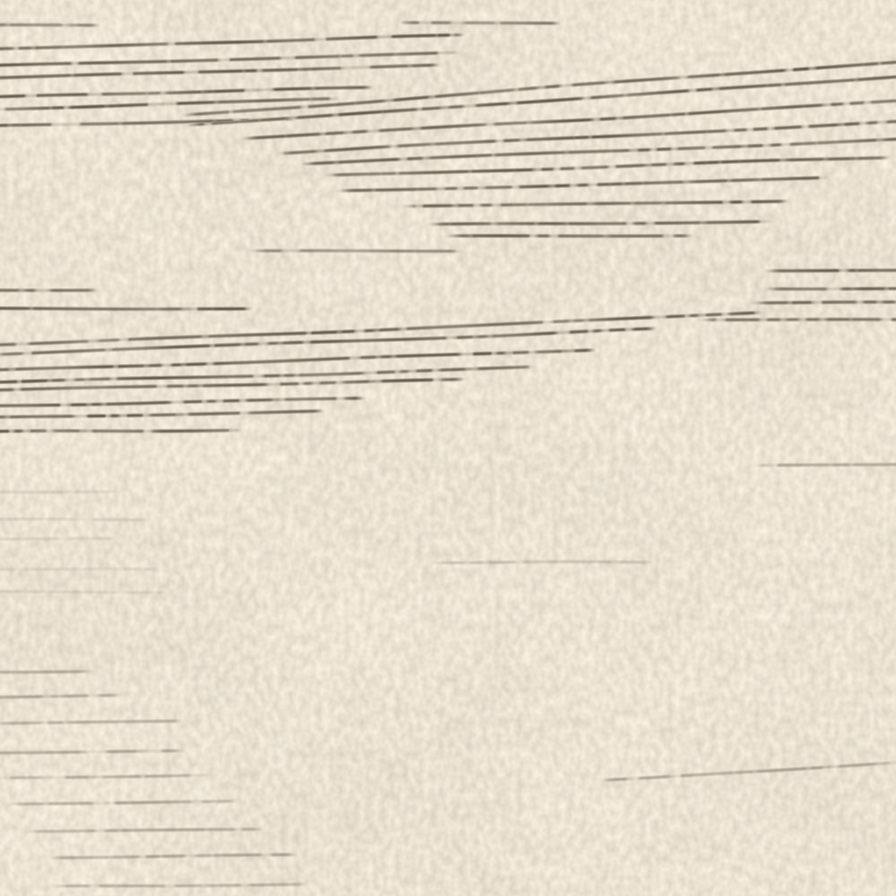
Write a WebGL 1 fragment shader that draws this texture.

```glsl
precision highp float;
// Pale laid paper with bands of thin, nearly level ink strokes.
// Each band blends its rows, stroke ends and slopes from top to bottom;
// gradient noise gives the paper grain, the line wobble and the worn ink.

uniform vec2 u_resolution;

#define PAPER_COLOR vec3(0.920, 0.886, 0.824)
#define INK_COLOR vec3(0.400, 0.360, 0.310)
#define LINE_WIDTH 0.0034
#define ROW_JITTER 0.0035
#define END_JITTER 0.06
#define WOBBLE 0.0022
#define GRAIN_SCALE vec2(125.0, 85.0)
#define GRAIN_CONTRAST 0.075
#define FIBRE_CONTRAST 0.035
#define CLOUD_CONTRAST 0.018
#define MAX_ROWS 10

float hash(vec2 p) {
  vec3 q = fract(vec3(p.xyx) * 0.1031);
  q += dot(q, q.yzx + 33.33);
  return fract((q.x + q.y) * q.z);
}

float cornerSlope(vec2 cell, vec2 offset) {
  float angle = 6.2832 * hash(cell);
  return dot(vec2(cos(angle), sin(angle)), offset);
}

// Gradient noise, roughly -0.7 to 0.7
float noise(vec2 p) {
  vec2 cell = floor(p);
  vec2 f = fract(p);
  vec2 s = f * f * f * (f * (f * 6.0 - 15.0) + 10.0);
  vec2 e = vec2(1.0, 0.0);
  float low = mix(cornerSlope(cell, f), cornerSlope(cell + e.xy, f - e.xy), s.x);
  float high = mix(cornerSlope(cell + e.yx, f - e.yx), cornerSlope(cell + e.xx, f - e.xx), s.x);
  return mix(low, high, s.y);
}

// Ink of one band. rows: heights at the left edge, top then bottom.
// lefts, rights, slopes: values for the top and the bottom stroke.
float strokeBand(vec2 p, float seed, float count, vec2 rows, vec2 lefts, vec2 rights, vec2 slopes) {
  float reach = max(LINE_WIDTH, 1.2 / min(u_resolution.x, u_resolution.y));
  float ink = 0.0;
  for (int i = 0; i < MAX_ROWS; i++) {
    float row = float(i);
    if (row >= count) break;
    float t = row / max(count - 1.0, 1.0);
    vec2 id = vec2(row * 7.0 + 3.0, seed * 13.0 + 5.0);

    // Centre line
    float y = mix(rows.x, rows.y, t) + mix(slopes.x, slopes.y, t) * p.x;
    y += ROW_JITTER * (2.0 * hash(id) - 1.0);
    y += WOBBLE * noise(vec2(p.x * 4.0, 0.37) + id);
    float d = abs(p.y - y);
    if (d > reach) continue;

    // Tapered ends
    float left = mix(lefts.x, lefts.y, t) + END_JITTER * (hash(id + 1.7) - 0.5);
    float right = mix(rights.x, rights.y, t) + END_JITTER * (hash(id + 4.1) - 0.5);
    float span = smoothstep(left, left + 0.025, p.x) * (1.0 - smoothstep(right - 0.015, right, p.x));

    // Uneven pressure and small worn gaps
    float pressure = 0.86 + 0.35 * noise(vec2(p.x * 14.0, 0.61) + id);
    float wear = 0.25 + 0.75 * smoothstep(-0.50, -0.12, noise(vec2(p.x * 65.0, 0.43) + id));
    float stroke = (1.0 - smoothstep(0.0, reach, d)) * span * pressure * wear;
    ink = max(ink, stroke);
  }
  return ink;
}

float drawing(vec2 p) {
  // Dense upper and middle bands
  float ink = strokeBand(p, 1.0, 6.0, vec2(0.945, 0.860), vec2(-0.10), vec2(0.55, 0.36), vec2(0.030, 0.025));
  ink = max(ink, strokeBand(p, 2.0, 10.0, vec2(0.858, 0.733), vec2(0.20, 0.48), vec2(1.20, 0.80), vec2(0.075, 0.0)));
  ink = max(ink, strokeBand(p, 3.0, 8.0, vec2(0.616, 0.520), vec2(-0.10), vec2(0.84, 0.26), vec2(0.042, 0.010)));
  ink = max(ink, strokeBand(p, 4.0, 4.0, vec2(0.700, 0.644), vec2(0.85, 0.79), vec2(1.10), vec2(0.0)));

  // Short loose strokes
  ink = max(ink, strokeBand(p, 5.0, 2.0, vec2(0.677, 0.656), vec2(-0.10), vec2(0.13, 0.27), vec2(0.0)));
  ink = max(ink, 0.75 * strokeBand(p, 6.0, 2.0, vec2(0.971, 0.974), vec2(-0.10, 0.44), vec2(0.12, 0.64), vec2(0.0)));
  ink = max(ink, 0.75 * strokeBand(p, 7.0, 1.0, vec2(0.718), vec2(0.26), vec2(0.50), vec2(0.0)));

  // Faint strokes on the open paper
  ink = max(ink, 0.45 * strokeBand(p, 8.0, 9.0, vec2(0.250, 0.012), vec2(-0.10, 0.04), vec2(0.13, 0.35), vec2(0.010)));
  ink = max(ink, 0.50 * strokeBand(p, 9.0, 2.0, vec2(0.470, 0.092), vec2(0.82, 0.64), vec2(1.10), vec2(0.015, 0.060)));
  ink = max(ink, 0.28 * strokeBand(p, 10.0, 1.0, vec2(0.372), vec2(0.50), vec2(0.71), vec2(0.0)));
  return max(ink, 0.15 * strokeBand(p, 11.0, 5.0, vec2(0.450, 0.340), vec2(-0.10), vec2(0.16), vec2(0.0)));
}

float paperTone(vec2 p) {
  float grain = GRAIN_CONTRAST * noise(p * GRAIN_SCALE + 17.0);
  float fibre = FIBRE_CONTRAST * noise(p * GRAIN_SCALE.yx * vec2(2.4, 1.4) + 71.0);
  float cloud = CLOUD_CONTRAST * (noise(p * 5.0 + 9.0) + noise(p * 24.0 + 31.0));
  return grain + fibre + cloud;
}

void main() {
  vec2 p = gl_FragCoord.xy / u_resolution;
  vec3 color = PAPER_COLOR + paperTone(p);
  color = mix(color, INK_COLOR, clamp(drawing(p), 0.0, 1.0));
  gl_FragColor = vec4(clamp(color, 0.0, 1.0), 1.0);
}
```
